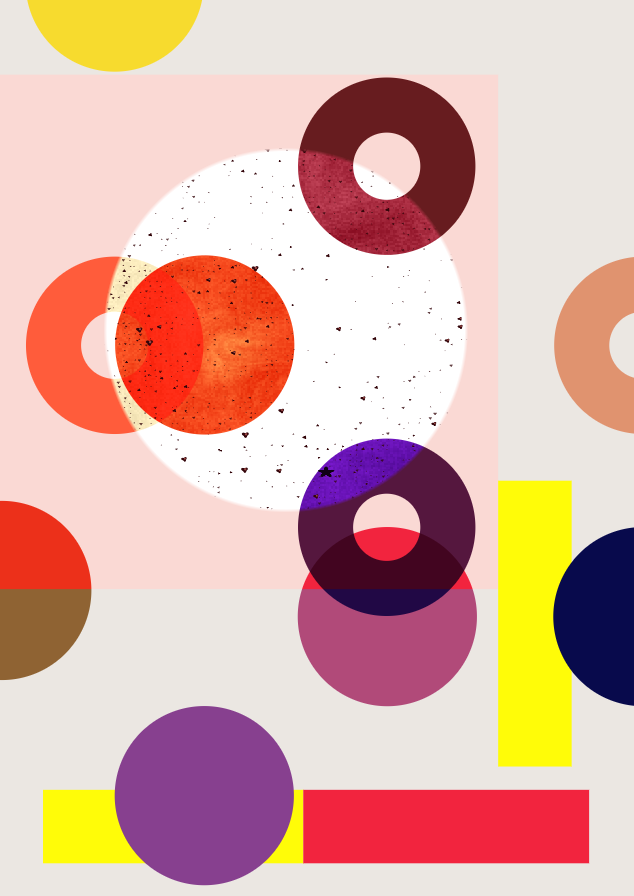
Give the GLSL for this background, as a WebGL 1 fragment shader.

```glsl
precision highp float;
// Geometric poster: flat discs, rings and bars over a pale ground and pink panel.
// Overlaps change colour through coverage masks; a speckled white disc adds
// cellular grit and layered-sine mottling. Lengths are in canvas heights.
uniform vec2 u_resolution;

const vec3 GROUND = vec3(0.92, 0.905, 0.888);
const vec3 PINK   = vec3(0.982, 0.85, 0.83);
const vec3 YELLOW = vec3(1.0, 0.99, 0.03);
const vec3 RED    = vec3(0.95, 0.14, 0.245);
const float R_OUT  = 0.099;
const float R_HOLE = 0.0375;

float hash(vec2 p) {
  return fract(sin(dot(p, vec2(127.1, 311.7))) * 43758.55);
}

// Coverage of a signed distance, smoothed over the given width
float cover(float d, float soft) {
  return clamp(0.5 - d / soft, 0.0, 1.0);
}

float disc(vec2 p, vec2 center, float radius, float soft) {
  return cover(length(p - center) - radius, soft);
}

float ring(vec2 p, vec2 center, float soft) {
  float r = length(p - center);
  return cover(max(r - R_OUT, R_HOLE - r), soft);
}

float box(vec2 p, vec2 low, vec2 high, float soft) {
  vec2 d = abs(p - 0.5 * (low + high)) - 0.5 * (high - low);
  return cover(max(d.x, d.y), soft);
}

// Cellular specks: one wobbly dot per chosen cell; x = dot, y = bright core
vec2 specks(vec2 p, float cells, float density, float soft) {
  vec2 g = p * cells;
  vec2 id = floor(g);
  vec2 jitter = vec2(hash(id + 3.7), hash(id + 9.2));
  vec2 d = fract(g) - mix(vec2(0.3), vec2(0.7), jitter);
  float size = hash(id + 21.4);
  float radius = mix(0.07, 0.25, size * size * size);
  float wobble = 1.0 + 0.25 * sin(3.0 * atan(d.y, d.x + 0.0001) + 6.3 * size);
  float r = length(d * vec2(0.9, 1.15));
  float on = step(hash(id), density);
  float s = soft * cells;
  float core = cover(length(d - 0.05) - radius * 0.4, s) * step(0.75, size);
  return on * vec2(cover(r - radius * wobble, s), core);
}

// Layered, warped sines in the range 0 to 1
float mottle(vec2 p) {
  float sum = 0.0;
  float amp = 0.5;
  for (int i = 0; i < 5; i++) {
    p = mat2(0.8, 0.6, -0.6, 0.8) * p * 1.9 + 1.3;
    p += 0.6 * sin(p.yx * 1.3);
    sum += amp * sin(p.x) * sin(p.y);
    amp *= 0.68;
  }
  return clamp(0.5 + 0.55 * sum, 0.0, 1.0);
}

void main() {
  float px = 1.0 / u_resolution.y;
  vec2 p = gl_FragCoord.xy * px;

  // Ground, panel and speckled white disc
  vec2 whiteCenter = vec2(0.319, 0.6315);
  float panel = box(p, vec2(-0.1, 0.3425), vec2(0.556, 0.9167), px);
  float white = disc(p, whiteCenter, 0.2015, px + 0.003);
  vec3 col = mix(GROUND, PINK, panel);
  col = mix(col, vec3(0.97, 0.86, 0.18), disc(p, vec2(0.128, 1.0195), 0.0995, px));
  col = mix(col, vec3(1.0), white);

  // Surface texture shared by every shape lying on the white disc
  float cloud = mottle(p * 16.0);
  float grain = hash(floor(p * 420.0)) - 0.5;
  float tone = (cloud - 0.5) * 0.25 + grain * 0.12;

  // Left ring and orange disc
  float leftRing = ring(p, vec2(0.128, 0.6146), px);
  float orange = disc(p, vec2(0.2285, 0.615), 0.1, px);
  vec3 cream = vec3(1.0, 0.94, 0.76) + tone * 0.4;
  col = mix(col, mix(vec3(1.0, 0.36, 0.23), cream, white), leftRing);
  float glow = smoothstep(0.08, 0.0, length((p - vec2(0.265, 0.605)) * vec2(1.2, 1.0)));
  vec3 fire = mix(vec3(0.96, 0.28, 0.11), vec3(1.0, 0.6, 0.28), glow * cloud);
  fire += tone * vec3(0.3, 0.7, 0.5);
  vec3 scarlet = vec3(1.0, 0.17, 0.08) + tone * 0.25;
  col = mix(col, mix(fire, scarlet, leftRing), orange);

  // Lower disc, then the two dark rings that cross the white disc
  float lower = disc(p, vec2(0.4323, 0.3118), 0.1, px);
  col = mix(col, mix(vec3(0.695, 0.29, 0.475), RED, panel), lower);
  float topRing = ring(p, vec2(0.4316, 0.8145), px);
  float plumRing = ring(p, vec2(0.4316, 0.4115), px);
  vec3 crimson = vec3(0.66, 0.17, 0.25) + tone * 0.7;
  vec3 violet = vec3(0.4, 0.07, 0.7) + tone * vec3(0.5, 0.2, 0.7);
  col = mix(col, mix(vec3(0.405, 0.11, 0.12), crimson, white), topRing);
  vec3 plum = mix(vec3(0.335, 0.09, 0.245), violet, white);
  vec3 shade = mix(vec3(0.13, 0.03, 0.27), vec3(0.26, 0.02, 0.125), panel);
  col = mix(col, mix(plum, shade, lower), plumRing);

  // Grit: sparse in the middle, denser near the rim and on coloured shapes
  float rim = smoothstep(0.08, 0.2, length(p - whiteCenter));
  float tinted = max(max(leftRing, orange), max(topRing, plumRing));
  vec2 coarse = specks(p, 75.0, 0.07 + 0.1 * rim + 0.06 * tinted, px);
  vec2 fine = specks(p + 0.37, 170.0, 0.04 + 0.1 * rim + 0.25 * tinted, px);
  col = mix(col, vec3(0.2, 0.02, 0.04), white * max(coarse.x, fine.x * 0.75));
  col = mix(col, vec3(0.8, 0.4, 0.38), white * coarse.y * 0.7);
  vec2 blot = (p - vec2(0.364, 0.473)) * vec2(0.8, 1.2);
  float ragged = 0.0055 + 0.002 * sin(5.0 * atan(blot.y, blot.x + 0.0001));
  col = mix(col, vec3(0.06, 0.0, 0.08), cover(length(blot) - ragged, px));

  // Flat shapes around the panel
  col = mix(col, mix(vec3(0.56, 0.39, 0.2), vec3(0.925, 0.19, 0.1), panel), disc(p, vec2(0.002, 0.341), 0.1, px));
  col = mix(col, vec3(0.88, 0.575, 0.435), ring(p, vec2(0.7175, 0.6146), px));
  col = mix(col, YELLOW, box(p, vec2(0.556, 0.1445), vec2(0.638, 0.4635), px));
  col = mix(col, vec3(0.03, 0.04, 0.3), disc(p, vec2(0.7175, 0.3118), 0.1, px));
  col = mix(col, YELLOW, box(p, vec2(0.048, 0.0365), vec2(0.3385, 0.1185), px));
  col = mix(col, RED, box(p, vec2(0.3385, 0.0365), vec2(0.6575, 0.1185), px));
  col = mix(col, vec3(0.53, 0.25, 0.56), disc(p, vec2(0.228, 0.112), 0.1, px));

  gl_FragColor = vec4(col, 1.0);
}
```
